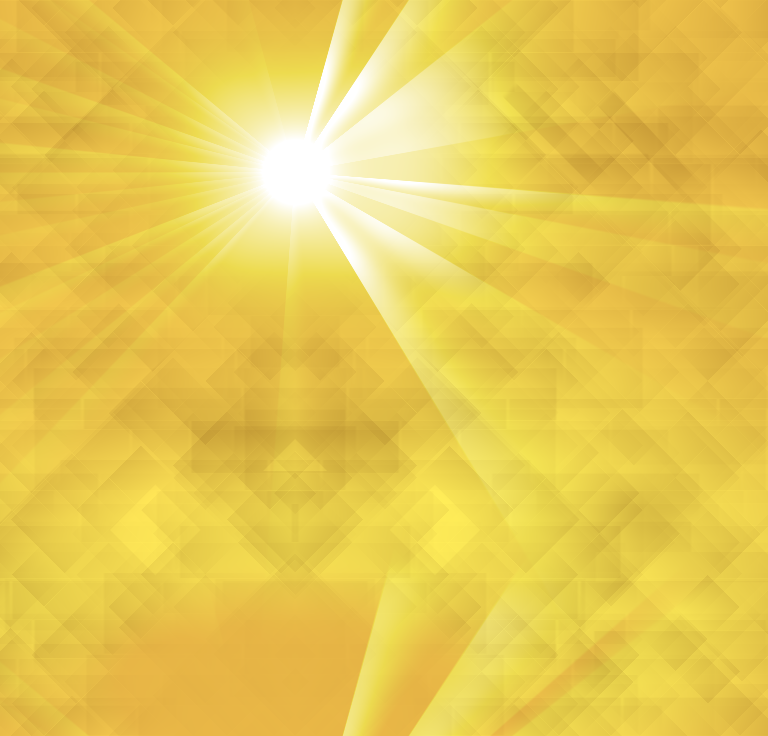
Give the GLSL for this background, as a Shadertoy shader.

```glsl
// Golden sunburst with long light rays over a translucent mosaic of diamonds and bands.
const float PI = 3.14159;
const vec2 SUN = vec2(0.401, 0.766);

float hash(vec2 p) {
    p = fract(p * vec2(0.1031, 0.1137));
    p += dot(p, p.yx + 33.33);
    return fract((p.x + p.y) * p.x * 91.7);
}

float noise(vec2 p) {
    vec2 i = floor(p), f = fract(p);
    f = f * f * (3.0 - 2.0 * f);
    return mix(mix(hash(i), hash(i + vec2(1, 0)), f.x),
               mix(hash(i + vec2(0, 1)), hash(i + 1.0), f.x), f.y);
}

float blob(vec2 p, vec2 centre, vec2 size) {
    vec2 d = (p - centre) / size;
    return exp(-dot(d, d));
}

// Wedge with one crisp edge; a signed width sets the side it fades towards
float ray(float angle, float edgeDegrees, float width) {
    float d = mod(angle - radians(edgeDegrees) + PI, 2.0 * PI) - PI;
    d *= sign(width);
    return smoothstep(-0.003, 0.006, d) * (1.0 - smoothstep(0.0, abs(width), d));
}

float burst(vec2 d, float reach) {
    float a = atan(d.y, d.x), r = length(d);
    float wide = 2.5 * ray(a, 74.7, -0.24) + 2.0 * ray(a, 56.7, -0.32);
    wide += 0.9 * ray(a, 38.5, -0.50) + 0.5 * ray(a, 10.0, 0.28);
    wide += 1.1 * ray(a, -30.0, -0.34) + 2.0 * ray(a, -59.0, 0.34);
    wide += 0.45 * ray(a, -94.3, 0.18) + 0.2 * ray(a, 105.0, 0.16);
    float thin = 1.2 * ray(a, -4.4, -0.12) + 0.6 * ray(a, -10.8, -0.16);
    thin += 0.5 * ray(a, -19.5, 0.12);
    // Fan of narrow rays on the left
    for (int i = 0; i < 14; i++) {
        float k = float(i), h = hash(vec2(k, 7.0));
        thin += (0.25 + 0.4 * h) * ray(a, 138.0 + 6.7 * k + 3.0 * h, 0.06 + 0.08 * h);
    }
    float fade = smoothstep(0.0, 0.16, r);
    return fade * (wide * exp(-pow(r / reach, 2.0)) + thin * exp(-pow(r / 0.62, 2.0)));
}

// Grid cells of random strength, each shaded along one random axis
float tiles(vec2 g, float soft, float seed) {
    vec2 cell = floor(g), f = fract(g);
    float h = hash(cell + seed);
    float axis = step(0.5, hash(cell + seed + 19.0));
    vec2 w = smoothstep(vec2(0.0), vec2(soft), min(f, 1.0 - f));
    return h * mix(f.x, f.y, axis) * w.x * w.y;
}

float mosaic(vec2 q) {
    vec2 diagonal = vec2(q.x + q.y, q.x - q.y);
    float sum = 0.0;
    for (int i = 0; i < 4; i++) {
        float k = float(i), s = 4.5 + 2.3 * k;
        sum += tiles(diagonal * s + 0.37 * k, 0.0007 * s, 11.0 * k);
        float row = 9.0 + 5.0 * k;
        float shift = hash(vec2(floor(q.y * row), k));
        sum += 0.7 * tiles(vec2(q.x * 3.5 + shift, q.y * row), 0.015, 50.0 + k);
    }
    return sum;
}

float stripe(vec2 p, vec2 a, vec2 b, float width) {
    vec2 ab = b - a, d = p - a;
    float t = dot(d, ab) / dot(ab, ab);
    float side = length(d - ab * t);
    return smoothstep(width + 0.002, width, side)
         * smoothstep(0.0, 0.05, t) * smoothstep(1.0, 0.7, t);
}

float diamond(vec2 p, vec2 centre, float size) {
    vec2 d = abs(p - centre);
    return smoothstep(0.003, 0.0, d.x + d.y - size);
}

// Light level to colour: amber, yellow, cream, white
vec3 goldRamp(float v) {
    vec3 c = mix(vec3(0.91, 0.715, 0.275), vec3(0.93, 0.86, 0.31), clamp(v, 0.0, 1.0));
    c = mix(c, vec3(0.965, 0.93, 0.66), clamp(v - 1.0, 0.0, 1.0));
    return mix(c, vec3(1.0), clamp(v - 2.0, 0.0, 1.0));
}

void mainImage(out vec4 fragColor, in vec2 fragCoord) {
    vec2 p = fragCoord / iResolution.y;
    vec2 d = p - SUN, low = d + vec2(0.0, 1.0);
    vec2 q = vec2(abs(d.x), p.y);

    // Broad yellow bands over amber
    float light = 0.10 + 0.2 * noise(p * 5.0);
    light += 0.55 * blob(p, vec2(0.5, 0.26), vec2(1.0, 0.15));
    light += 0.35 * blob(p, vec2(0.72, 0.42), vec2(0.22, 0.14));
    light += 0.4 * blob(p, vec2(0.85, 0.08), vec2(0.28, 0.14));
    light += 0.35 * blob(p, vec2(0.02, 0.15), vec2(0.12, 0.10));
    light += 0.45 * blob(p, vec2(0.60, 0.82), vec2(0.13, 0.20));
    float lowAngle = atan(low.y, low.x);
    float amber = smoothstep(0.48, 0.38, length(low))
                * smoothstep(0.85, 1.0, lowAngle) * smoothstep(2.4, 2.1, lowAngle);
    light -= 0.5 * amber;
    light -= 0.5 * ray(lowAngle, 41.5, -0.07) * smoothstep(0.25, 0.1, p.y);

    // Sun glow, wider to the right, and rays repeated from below
    vec2 g = d * vec2(d.x > 0.0 ? 0.6 : 1.0, 1.0);
    float box = pow(dot(g * g, g * g), 0.25);
    light += 0.9 * exp(-pow(box / 0.125, 4.0)) + 0.8 * exp(-pow(box / 0.17, 4.0));
    light += 2.0 * blob(d, vec2(0.0), vec2(0.055));
    light += burst(d, 0.37) + burst(low, 0.46) * smoothstep(0.27, 0.14, p.y);

    // Mosaic shade, strongest in a few soft patches
    float shade = 0.068 * mosaic(q) - 0.085;
    shade += 0.10 * blob(q, vec2(0.065, 0.43), vec2(0.07, 0.06));
    shade += 0.09 * blob(p, vec2(0.88, 0.30), vec2(0.06, 0.04));
    shade += 0.07 * blob(p, vec2(0.89, 0.60), vec2(0.12, 0.05));
    shade += 0.05 * blob(p, vec2(0.12, 0.83), vec2(0.10, 0.06));
    shade += 0.05 * blob(p, vec2(0.95, 0.84), vec2(0.14, 0.08));
    shade += 0.07 * stripe(p, vec2(0.69, 0.88), vec2(0.83, 0.74), 0.012);
    shade += 0.07 * stripe(p, vec2(0.82, 0.87), vec2(0.95, 0.73), 0.014);
    shade -= 0.04 * diamond(q, vec2(0.19, 0.28), 0.06);
    shade -= 0.06 * diamond(q, vec2(0.0, 0.36), 0.042) * step(0.36, p.y);
    float clear = smoothstep(0.12, 0.34, length(d)) * (1.0 - 0.85 * amber);
    clear *= 1.0 - 0.6 * smoothstep(1.0, 2.0, light);

    vec3 color = goldRamp(light);
    color *= 1.0 - shade * clear * vec3(0.75, 1.0, 1.25);
    fragColor = vec4(color, 1.0);
}
```
